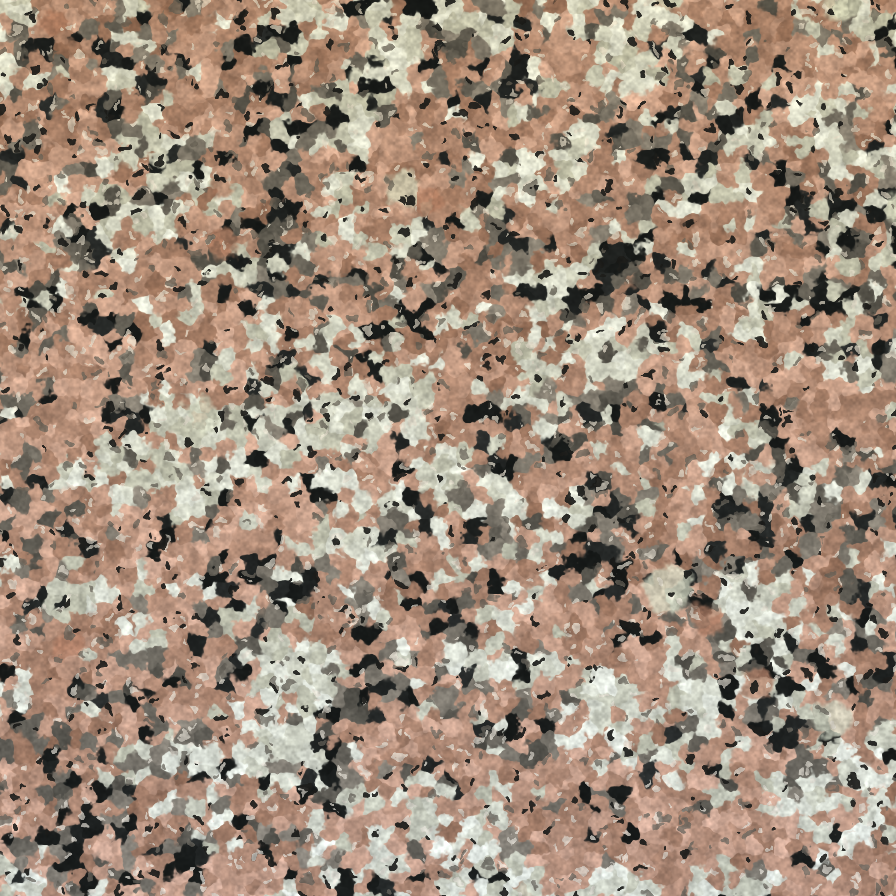
A Shadertoy shader for this texture:

```glsl
vec4 hash4(vec2 p, uint seed) {
    uvec2 q = uvec2(ivec2(p) + 4096);
    uint n = q.x * 73856093u ^ q.y * 19349663u ^ seed * 83492791u;
    uvec4 v = uvec4(n, n + 1013u, n + 2027u, n + 3041u);
    v = (v ^ (v >> 16)) * 73244475u;
    v = (v ^ (v >> 15)) * 73244475u;
    v ^= v >> 16;
    return vec4(v & 65535u) / 65535.0;
}

float noise(vec2 p, uint seed) {
    vec2 i = floor(p), f = fract(p);
    f = f * f * (3.0 - 2.0 * f);
    float low = mix(hash4(i, seed).x, hash4(i + vec2(1, 0), seed).x, f.x);
    float high = mix(hash4(i + vec2(0, 1), seed).x, hash4(i + vec2(1, 1), seed).x, f.x);
    return mix(low, high, f.y);
}

float fbm(vec2 p, uint seed) {
    return 0.55 * noise(p, seed) + 0.3 * noise(p * 2.1 + 7.3, seed + 1u)
         + 0.15 * noise(p * 4.3 + 3.1, seed + 2u);
}

// Mineral colour of one crystal; broad noise gathers like minerals together
vec3 mineral(vec2 pos, vec4 h, float tone) {
    float darkZone = smoothstep(0.25, 0.8, noise(pos * 22.0, 11u));
    float paleZone = smoothstep(0.4, 0.78, fbm(pos * vec2(13.0, 15.0), 21u));
    if (h.x < 0.21 * darkZone) return vec3(0.085, 0.095, 0.09) + 0.08 * tone * tone;
    if (h.y < 0.27 * darkZone + 0.03) return mix(vec3(0.31, 0.30, 0.27), vec3(0.56, 0.53, 0.48), tone);
    if (h.z < 0.85 * paleZone + 0.06) return mix(vec3(0.73, 0.73, 0.65), vec3(0.92, 0.93, 0.88), tone);
    float warmth = mix(tone, fbm(pos * 11.0, 31u), 0.4);
    return mix(vec3(0.53, 0.385, 0.30), vec3(0.90, 0.735, 0.645), warmth);
}

// Soft-edged Voronoi crystals
vec3 crystals(vec2 uv, float cells, uint seed) {
    vec2 p = uv * cells, base = floor(p);
    vec3 sum = vec3(0.0);
    float total = 0.0;
    for (int y = -1; y <= 1; y++)
    for (int x = -1; x <= 1; x++) {
        vec2 id = base + vec2(x, y);
        vec4 place = hash4(id, seed);
        vec2 center = id + 0.1 + 0.8 * place.xy;
        float dist = length(p - center) - 0.25 * place.z;
        float weight = exp(-20.0 * dist);
        sum += weight * mineral(center / cells, hash4(id, seed + 1u), place.w);
        total += weight;
    }
    return sum / total;
}

// Scattered flecks: coverage in x, random tone in y
vec2 flecks(vec2 uv, float cells, float share, uint seed) {
    vec2 p = uv * cells, base = floor(p), result = vec2(0.0);
    for (int y = -1; y <= 1; y++)
    for (int x = -1; x <= 1; x++) {
        vec2 id = base + vec2(x, y);
        vec4 h = hash4(id, seed);
        float radius = mix(0.22, 0.5, h.z);
        float cover = 1.0 - smoothstep(radius - 0.07, radius + 0.07, length(p - id - h.xy));
        cover *= step(h.w, share);
        if (cover > result.x) result = vec2(cover, h.z);
    }
    return result;
}

void mainImage(out vec4 fragColor, in vec2 fragCoord) {
    vec2 uv = fragCoord / min(iResolution.x, iResolution.y);

    // Ragged crystal outlines
    vec2 warp = vec2(fbm(uv * 75.0, 41u), fbm(uv * 75.0, 51u)) - 0.5;
    vec2 p = uv + 0.019 * warp;
    vec3 color = crystals(p, 66.0, 1u);

    // Occasional large feldspar crystals, rust or pale green
    vec2 large = flecks(p, 18.0, 0.045, 61u);
    vec3 feldspar = mix(vec3(0.69, 0.49, 0.39), vec3(0.82, 0.83, 0.74), step(0.45, large.y));
    color = mix(color, feldspar, 0.75 * large.x);

    // Small pale, grey and black inclusions
    vec2 pale = flecks(p, 120.0, 0.09, 71u);
    color = mix(color, vec3(0.87, 0.84, 0.78), 0.7 * pale.x);
    vec2 grey = flecks(p, 95.0, 0.06, 81u);
    color = mix(color, vec3(0.40, 0.38, 0.34), 0.75 * grey.x);
    vec2 mica = flecks(p, 105.0, 0.055, 91u);
    color = mix(color, vec3(0.11, 0.11, 0.10), 0.92 * mica.x);

    // Mottling and fine polished grain
    float mottle = fbm(uv * 120.0, 101u) - 0.5;
    float grain = noise(uv * 300.0, 111u) - 0.5;
    color *= 1.0 + 0.30 * mottle + 0.16 * grain;

    // Warm upper part, cooler and brighter lower part
    color *= mix(vec3(1.0, 1.02, 1.06), vec3(0.98, 0.965, 0.92), clamp(uv.y, 0.0, 1.0));
    fragColor = vec4(clamp(color, 0.0, 1.0), 1.0);
}
```
